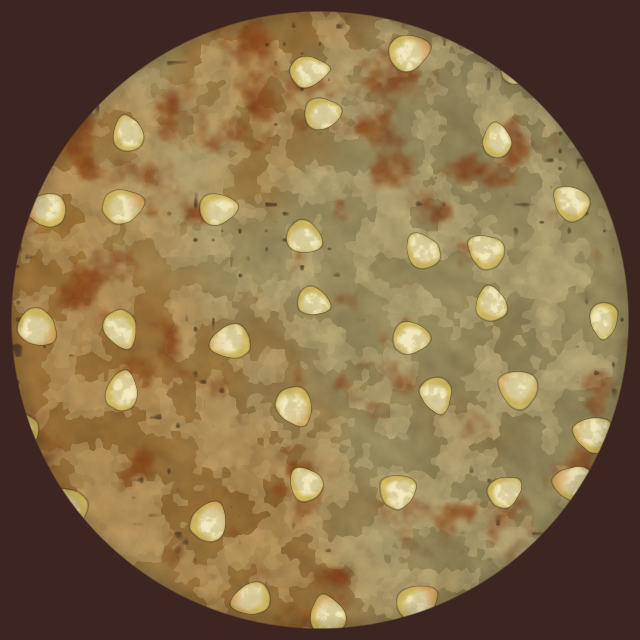
This texture is drawn by a WebGL 2 fragment shader. Its source:

```glsl
#version 300 es
precision highp float;
// Round speckled crust with pale flakes, rusty stains and scattered yellow kernels on dark brown.
#define DISC_RADIUS 0.482
#define KERNEL_GRID 7
#define KERNEL_SIZE 0.031
#define KERNEL_CHANCE 0.86
#define FLAKE_GRID 92
#define FLAKE_CLUMPS 21
#define FLAKE_LEVEL 0.505
#define RUST_GRID 15
#define RUST_AMOUNT 0.8
#define BACKDROP vec3(0.24, 0.15, 0.13)

uniform vec2 u_resolution;
out vec4 fragColor;

// Integer hash of a wrapped lattice cell, giving two values in 0..1
vec2 hash(ivec2 cell, int period, int seed) {
  ivec2 c = ((cell % period) + period) % period;
  uvec2 v = uvec2(c) * 1664525u + uvec2(uint(seed) * 747796u + 10139u);
  v.x += v.y * 1664525u;
  v.y += v.x * 1664525u;
  v ^= v >> 16u;
  v.x += v.y * 1664525u;
  v.y += v.x * 1664525u;
  v ^= v >> 16u;
  return vec2(v & 65535u) / 65535.0;
}

float noise(vec2 uv, int period, int seed) {
  vec2 p = uv * float(period), f = fract(p);
  ivec2 i = ivec2(floor(p));
  f = f * f * (3.0 - 2.0 * f);
  float low = mix(hash(i, period, seed).x, hash(i + ivec2(1, 0), period, seed).x, f.x);
  float high = mix(hash(i + ivec2(0, 1), period, seed).x, hash(i + ivec2(1, 1), period, seed).x, f.x);
  return mix(low, high, f.y);
}

float fbm(vec2 uv, int period, int seed) {
  float sum = 0.0, amp = 0.533;
  for (int i = 0; i < 4; i++) {
    sum += amp * noise(uv, period, seed + i);
    period *= 2;
    amp *= 0.5;
  }
  return sum;
}

// Scalloped flakes: x is the full cover, y the thicker inner layer
vec2 flakes(vec2 uv) {
  vec2 p = uv * float(FLAKE_GRID), cover = vec2(0.0);
  ivec2 base = ivec2(floor(p));
  float total = 0.0;
  for (int y = -1; y <= 1; y++)
    for (int x = -1; x <= 1; x++) {
      ivec2 cell = base + ivec2(x, y);
      vec2 site = vec2(cell) + hash(cell, FLAKE_GRID, 3);
      float height = fbm(site / float(FLAKE_GRID), FLAKE_CLUMPS, 11);
      float weight = exp(-10.0 * dot(p - site, p - site));
      cover += weight * step(vec2(FLAKE_LEVEL, FLAKE_LEVEL + 0.09), vec2(height));
      total += weight;
    }
  return smoothstep(0.2, 0.8, cover / total);
}

// Blunt teardrop kernels with yellow rims and cream hearts; alpha is the cover
vec4 kernels(vec2 uv, float edge) {
  vec2 p = uv * float(KERNEL_GRID);
  ivec2 base = ivec2(floor(p));
  vec4 result = vec4(0.0);
  for (int y = -1; y <= 1; y++)
    for (int x = -1; x <= 1; x++) {
      ivec2 cell = base + ivec2(x, y);
      vec2 rnd = hash(cell, KERNEL_GRID, 41), kind = hash(cell, KERNEL_GRID, 42);
      vec2 center = vec2(cell) + 0.5 + 0.58 * (hash(cell, KERNEL_GRID, 43) - 0.5);
      float angle = 6.2832 * rnd.x, size = KERNEL_SIZE * mix(0.88, 1.08, rnd.y);
      vec2 offset = (p - center) / (float(KERNEL_GRID) * size);
      vec2 q = mat2(cos(angle), -sin(angle), sin(angle), cos(angle)) * offset;
      float width = mix(0.72, 0.88, kind.y) - 0.26 * q.x;
      float r = length(vec2(q.x, q.y / max(width, 0.3)));
      r += 0.1 * (noise(uv, 64, 51) - 0.5);
      float cover = smoothstep(edge, -edge, (r - 1.0) * size * 0.8) * step(kind.x, KERNEL_CHANCE);
      // Rim is heavier on one side, tip may be toasted
      float rim = smoothstep(0.5, 1.0, r + 0.3 * dot(q, vec2(-0.3, 0.8)));
      float mottle = fbm(uv, 75, 55);
      vec3 color = mix(vec3(0.86, 0.81, 0.61), vec3(0.79, 0.69, 0.32), rim * 0.85);
      color = mix(color, vec3(0.94, 0.91, 0.76), smoothstep(0.48, 0.62, mottle) * (1.0 - rim) * 0.75);
      float toast = smoothstep(0.55, 1.0, rnd.y) * smoothstep(0.1, 0.9, q.x + mottle - 0.5);
      color = mix(color, vec3(0.76, 0.52, 0.26), toast * 0.65);
      color *= 0.93 + 0.14 * mottle - 0.1 * smoothstep(0.88, 1.0, r);
      result = mix(result, vec4(color, 1.0), cover);
    }
  return result;
}

void main() {
  vec2 uv = gl_FragCoord.xy / u_resolution;
  float pixel = 1.0 / min(u_resolution.x, u_resolution.y);
  float radius = length(uv - 0.5);

  // Ground: toasted on the left, greyer on the right, with slanted smears
  float patches = fbm(uv, 5, 21);
  float cool = smoothstep(0.12, 0.72, uv.x + 1.1 * (patches - 0.5));
  float smear = noise(vec2(uv.x - uv.y, 3.0 * uv.x + 4.0 * uv.y), 11, 25);
  float grain = fbm(uv, 48, 28);
  vec3 color = mix(vec3(0.59, 0.43, 0.21), vec3(0.57, 0.52, 0.35), cool);
  color *= 0.93 + 0.08 * smear + 0.16 * (grain - 0.5) + 0.25 * (patches - 0.4);

  // Pale flakes in two thicknesses
  vec2 flake = flakes(uv);
  vec3 pale = mix(vec3(0.68, 0.55, 0.34), vec3(0.67, 0.61, 0.43), cool);
  pale *= 0.9 + 0.2 * grain;
  color = mix(color, pale, 0.75 * flake.x);
  color = mix(color, pale * 1.05, 0.6 * flake.y);

  // Soft rust stains and small dark specks
  float rust = smoothstep(0.56, 0.82, fbm(uv, RUST_GRID, 31) + 0.06 * (0.5 - cool));
  color = mix(color, mix(vec3(0.46, 0.19, 0.08), vec3(0.56, 0.31, 0.1), grain), RUST_AMOUNT * rust);
  float speck = smoothstep(0.84, 0.98, noise(uv, 72, 35)) * smoothstep(0.5, 0.75, noise(uv, 12, 36));
  color = mix(color, vec3(0.27, 0.19, 0.12), 0.7 * speck);

  vec4 kernel = kernels(uv, pixel);
  color = mix(color, kernel.rgb, kernel.a);

  // Disc with a slightly shaded rim
  color *= 1.0 - 0.12 * smoothstep(DISC_RADIUS - 0.025, DISC_RADIUS, radius);
  float disc = smoothstep(pixel, -pixel, radius - DISC_RADIUS);
  fragColor = vec4(mix(BACKDROP, color, disc), 1.0);
}
```
